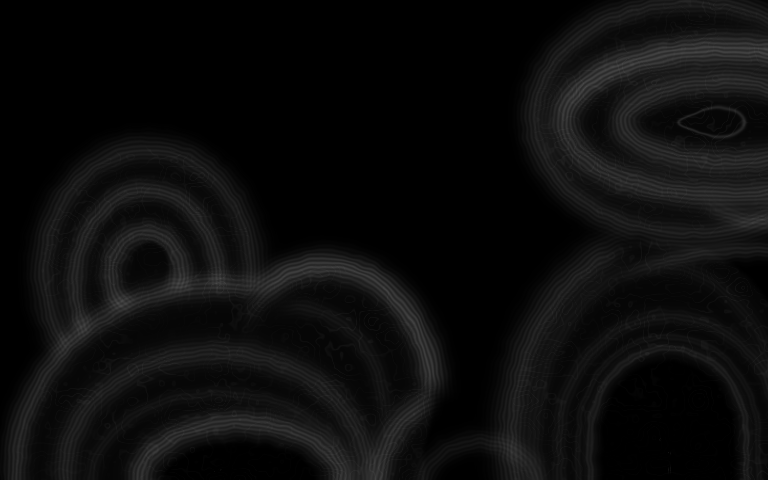
A Shadertoy shader for this background:

```glsl
// Dark overlapping mounds and discs traced by soft grey bands of fine contour lines.
#define LINE_FREQ 7.2
#define LINE_DEPTH 0.38
#define WARP 0.55
#define FILL 0.022
#define CRACKLE 0.035
#define GAIN 1.12

float hash(vec2 p) {
    p = fract(p * vec2(0.1031, 0.1137));
    p += dot(p, p.yx + 33.33);
    return fract((p.x + p.y) * p.x * 17.0);
}

float noise(vec2 p) {
    vec2 i = floor(p), f = fract(p);
    f = f * f * (3.0 - 2.0 * f);
    return mix(mix(hash(i), hash(i + vec2(1, 0)), f.x),
               mix(hash(i + vec2(0, 1)), hash(i + vec2(1, 1)), f.x), f.y);
}

// Approximate signed distance to an ellipse
float ellipse(vec2 p, vec2 center, vec2 radius) {
    vec2 q = (p - center) / radius;
    float k = length(q);
    return k * (k - 1.0) / max(length(q / radius), 0.001);
}

float smoothMin(float a, float b, float k) {
    float h = max(k - abs(a - b), 0.0) / k;
    return min(a, b) - h * h * k * 0.25;
}

// Soft band around distance zero, combed by contour lines
float band(float d, float width, float level) {
    float comb = 1.0 - LINE_DEPTH * (0.5 + 0.5 * cos(d * LINE_FREQ));
    float x = d / width;
    return level * comb * exp(-x * x);
}

float inside(float d) { return smoothstep(0.8, -0.8, d); }

float leftEar(vec2 p) {
    float rim = ellipse(p, vec2(30.8, 43.3), vec2(22, 26));
    float v = band(rim, 2.8, 0.095);
    v += band(ellipse(p, vec2(30.6, 40.6), vec2(15, 19.8)), 2.2, 0.12);
    v += band(ellipse(p, vec2(30.4, 43), vec2(7.4, 8.6)), 2.4, 0.14);
    return v * smoothstep(0.0, 1.5, ellipse(p, vec2(31.6, 45.2), vec2(3, 3.6)));
}

float leftBody(vec2 p, float mound, float hump) {
    float v = band(mound, 2.6, 0.13) * smoothstep(-1.0, 2.0, hump)
            * smoothstep(58.0, 48.0, p.x);
    v += band(hump, 2.9, 0.20) * smoothstep(49.0, 58.0, p.x)
       * smoothstep(15.0, 23.0, p.y);
    // Nested inner mounds
    float inner = band(ellipse(p, vec2(44.8, 2), vec2(31.2, 24.6)), 2.7, 0.10);
    inner += band(ellipse(p, vec2(46, 0), vec2(27, 18)), 1.5, 0.05);
    inner += band(ellipse(p, vec2(50, 0), vec2(20.8, 12)), 2.5, 0.16);
    inner += band(ellipse(p, vec2(61, 14), vec2(19, 22)), 1.8, 0.055)
           * smoothstep(56.0, 64.0, p.x) * smoothstep(10.0, 18.0, p.y);
    // Folds between the two bodies
    float fold = ellipse(p, vec2(93.8, -2), vec2(15, 19));
    inner += band(fold, 2.7, 0.15) * smoothstep(93.0, 86.0, p.x);
    inner += band(ellipse(p, vec2(100, -2), vec2(12, 10)), 2.2, 0.07);
    return v + inner;
}

float rightBody(vec2 p, float mass) {
    float v = band(mass, 3.6, 0.11) * smoothstep(134.0, 123.0, p.x);
    v += band(mass + 5.5, 1.8, 0.04);
    // Straight-sided arches
    vec2 a = vec2(p.x, max(p.y, 9.0));
    float arch = ellipse(a, vec2(139.2, 9), vec2(16.3, 18.5));
    v += band(arch, 1.0, 0.09) + band(arch - 2.4, 0.8, 0.05);
    v += band(ellipse(a, vec2(139.6, 9), vec2(23, 25)), 1.6, 0.055);
    v += band(ellipse(p, vec2(161, 40), vec2(32, 8)), 1.8, 0.10)
       * smoothstep(126.0, 146.0, p.x) * smoothstep(39.0, 44.0, p.y);
    return v;
}

float upperDisc(vec2 p, float rim) {
    float v = band(rim, 2.7, 0.10);
    vec2 eye = vec2(151, 74.6);
    float topLight = mix(0.15, 0.21, smoothstep(70.0, 82.0, p.y));
    v += band(ellipse(p, eye, vec2(33.5, 15.2)), 3.2, topLight);
    v += band(ellipse(p, eye, vec2(21, 8.3)), 2.9, 0.14);
    v += band(ellipse(p, vec2(162, 80), vec2(30, 26.5)), 1.8, 0.09)
       * smoothstep(144.0, 154.0, p.x) * step(p.y, 70.0);
    // Almond opening, narrow at its left end
    vec2 q = p - vec2(148.2, 74.6);
    q.y /= mix(0.55, 1.05, smoothstep(-7.0, 4.0, q.x));
    float hole = ellipse(q, vec2(0), vec2(6.8, 3.2));
    return v * smoothstep(-0.3, 0.7, hole) + 0.10 * exp(-hole * hole * 6.0);
}

void mainImage(out vec4 fragColor, in vec2 fragCoord) {
    // Canvas height is 100 units
    vec2 p = 100.0 * fragCoord / iResolution.y;
    vec2 w = p + WARP * (vec2(noise(p * 0.45), noise(p * 0.45 + 70.0)) - 0.5);

    // Silhouettes
    float mound = ellipse(w, vec2(45.8, 2), vec2(42.7, 38.5));
    float hump = ellipse(w, vec2(67.7, 17.7), vec2(22.5, 27.1));
    float mass = ellipse(w, vec2(137.5, 8.3), vec2(31.3, 41.7));
    float disc = ellipse(w, vec2(143.8, 75.5), vec2(32.9, 24.5));
    float ear = ellipse(w, vec2(30.8, 43.3), vec2(22, 26));
    float left = min(mound, hump);
    float ground = smoothMin(left, mass, 9.0);

    // Layers from back to front
    float v = leftEar(w) * smoothstep(-2.0, 2.0, left);
    v += leftBody(w, mound, hump);
    v += rightBody(w, mass) * smoothstep(-1.5, 1.5, disc);
    v += upperDisc(w, disc);

    // Faint fill and broken contour lines within the shapes
    float body = inside(min(min(ground, disc), ear));
    float dark = inside(ellipse(w, vec2(50, 0), vec2(16, 8)));
    dark = max(dark, inside(ellipse(vec2(w.x, max(w.y, 9.0)), vec2(139.2, 9), vec2(14, 16))));
    float level = fract(noise(p * vec2(0.22, 0.3)) * 5.0 + noise(p * 0.8));
    float crack = smoothstep(0.16, 0.0, abs(level - 0.5)) * noise(p * 0.17 + 9.0);
    v += body * (FILL * (1.0 - dark) + CRACKLE * crack * (1.0 - 0.5 * dark));

    fragColor = vec4(vec3(min(v * GAIN, 0.32)), 1.0);
}
```
